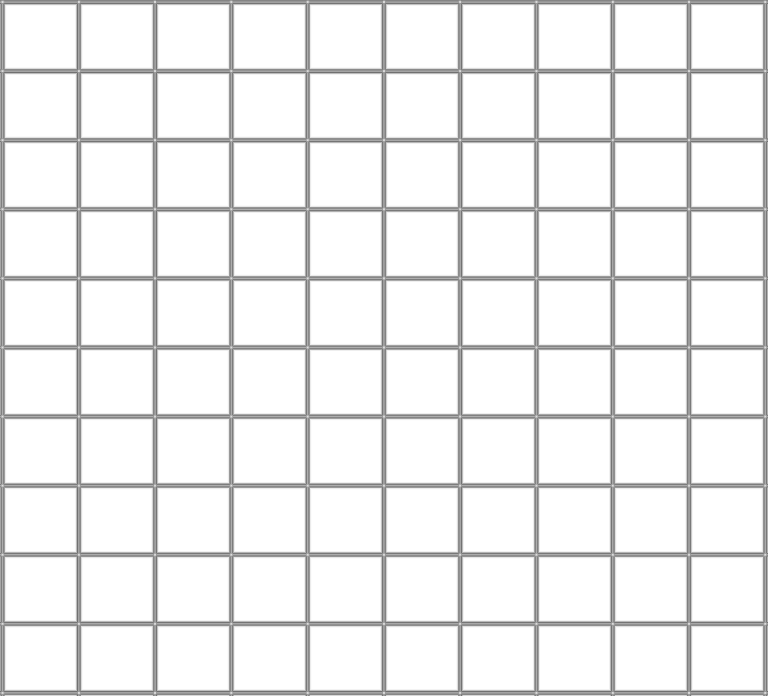
Give the GLSL for this pattern, as a Shadertoy shader.

```glsl
// A ten by ten grid of white cells parted by narrow grey double rules.
// Each rule is a dark band with a paler core and a faint fringe, built from
// box-filtered strips; a small light gap opens wherever two rules cross.

const vec2 CANVAS = vec2(512.0, 464.0);   // design units across and down
const vec2 CENTER = vec2(255.95, 232.35); // middle crossing of the grid
const vec2 PITCH = vec2(50.85, 46.05);    // spacing of the rules
const float HALF_COUNT = 5.0;             // cells on each side of the center

const float BAND_HALF = 1.4;
const float CORE_HALF = 0.4;
const float FRINGE_HALF = 2.2;
const float GAP_HALF = 0.9;

// Share of a filter window, centered at offset, that lies in a strip.
float stripCoverage(float offset, float halfWidth, float window) {
    float upper = clamp(offset + 0.5 * window, -halfWidth, halfWidth);
    float lower = clamp(offset - 0.5 * window, -halfWidth, halfWidth);
    return (upper - lower) / window;
}

// Signed offset to the closest rule, with no rules past the outer frame.
float ruleOffset(float position, float pitch) {
    float index = clamp(round(position / pitch), -HALF_COUNT, HALF_COUNT);
    return position - index * pitch;
}

// Darkness of one rule: band, paler core and soft fringe.
float ruleInk(float offset, float window) {
    float band = stripCoverage(offset, BAND_HALF, window);
    float core = stripCoverage(offset, CORE_HALF, window);
    float fringe = stripCoverage(offset, FRINGE_HALF, window) - band;
    return 0.56 * band - 0.30 * core + 0.10 * fringe;
}

void mainImage(out vec4 fragColor, in vec2 fragCoord) {
    vec2 position = fragCoord / iResolution.xy * CANVAS - CENTER;
    vec2 window = max(CANVAS / iResolution.xy, vec2(1.0));

    vec2 offset = vec2(ruleOffset(position.x, PITCH.x),
                       ruleOffset(position.y, PITCH.y));
    float ink = max(ruleInk(offset.x, window.x), ruleInk(offset.y, window.y));

    // Light gap between the four cell corners
    float gap = stripCoverage(offset.x, GAP_HALF, window.x)
              * stripCoverage(offset.y, GAP_HALF, window.y);
    ink *= 1.0 - 0.6 * gap;

    fragColor = vec4(vec3(1.0 - ink), 1.0);
}
```
